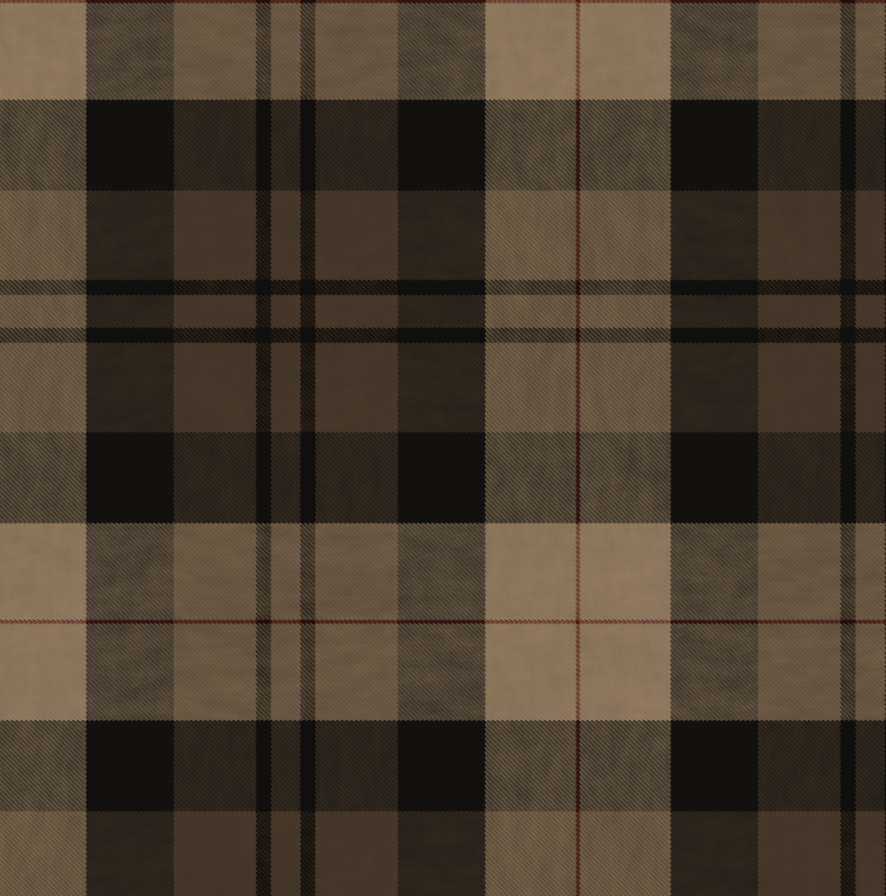
This texture is drawn by a Shadertoy shader. Its source:

```glsl
// Soft step: 0 below edge, 1 above, about a pixel wide
float above(float edge, float d) {
    float soft = 0.8 / iResolution.y;
    return smoothstep(edge - soft, edge + soft, d);
}

// Yarn colour at distance d from the centre of the mirrored sett.
// bands: guard line offset, brown limit, black limit, half period
vec3 yarnColor(float d, vec4 bands) {
    vec3 black = vec3(0.070, 0.066, 0.058);
    vec3 yarn = mix(vec3(0.268, 0.216, 0.165), black, above(bands.y, d));
    yarn = mix(yarn, vec3(0.545, 0.462, 0.358), above(bands.z, d));
    // guard lines use a denser, darker yarn
    yarn = mix(vec3(-0.025), yarn, above(0.0083, abs(d - bands.x)));
    return mix(yarn, vec3(0.31, 0.10, 0.085), above(bands.w - 0.0021, d));
}

// Distance to the nearest sett centre
float mirrored(float t, float center, float period) {
    return abs(mod(t - center + 0.5 * period, period) - 0.5 * period);
}

// Layered sines, stretched along y to give uneven threads
float slub(vec2 p) {
    float sum = 0.0, freq = 110.0, amp = 0.5;
    for (int i = 0; i < 4; i++) {
        sum += amp * sin(p.x * freq + 2.0 * sin(p.y * freq * 0.23 + float(i)))
                   * sin(p.y * freq * 0.31 + 1.7 * sin(p.x * freq * 0.6));
        freq *= 1.83;
        amp *= 0.75;
    }
    return sum;
}

void mainImage(out vec4 fragColor, in vec2 fragCoord) {
    vec2 p = fragCoord / iResolution.y;

    // Fine diagonal twill, faded when too small to resolve
    float visible = 1.0 - smoothstep(0.4, 0.65, 190.0 / iResolution.y);
    float twill = sin(6.28318 * 190.0 * (p.x + p.y)) * visible;

    // Twill steps leave the stripe edges slightly toothed
    vec2 q = p + 0.0007 * twill;
    vec3 warp = yarnColor(mirrored(q.x, 0.3190, 0.6523),
                          vec4(0.0247, 0.1250, 0.2227, 0.32615));
    vec3 weft = yarnColor(mirrored(q.y, 0.6523, 0.6927),
                          vec4(0.0267, 0.1348, 0.2363, 0.34635));

    // Interlace warp and weft, with uneven thread cover
    float warpSlub = slub(p);
    float weftSlub = slub(p.yx + 3.7);
    float cover = 0.5 + 0.10 * twill + 0.05 * (warpSlub - weftSlub);
    vec3 cloth = max(mix(weft, warp, cover), vec3(0.062, 0.058, 0.050));

    // Thread relief and faint broad mottling
    float mottle = sin(p.x * 17.0 + 2.0 * sin(p.y * 11.0)) * sin(p.y * 19.0 + p.x * 5.0);
    cloth *= 1.0 + 0.025 * twill + 0.025 * (warpSlub + weftSlub) + 0.012 * mottle;
    fragColor = vec4(cloth, 1.0);
}
```
